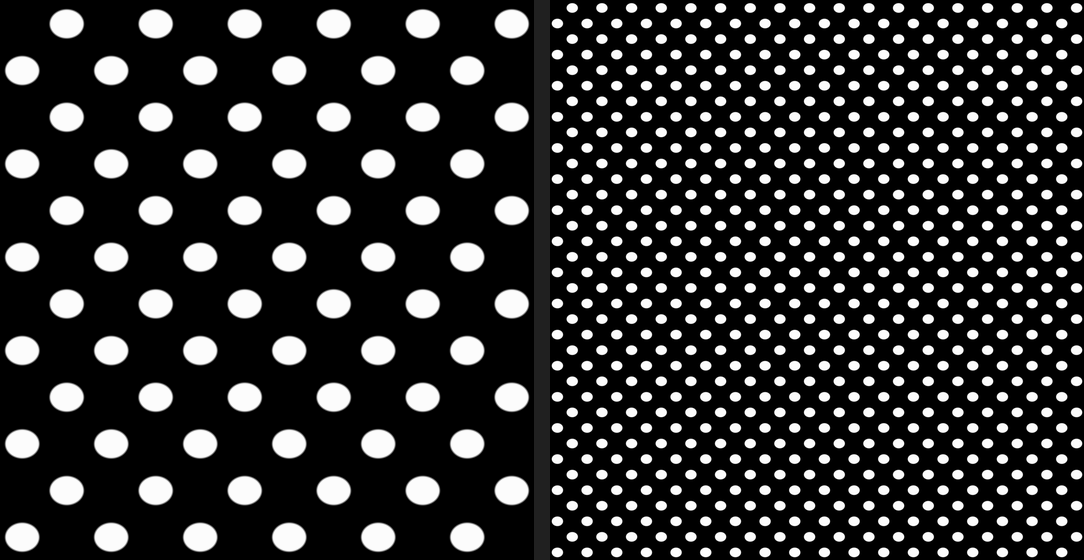
Left: one tile. Right: repeated 3 by 3.
Reproduce this pattern procedurally as a Shadertoy shader.

```glsl
// Staggered polka dots: slightly wide white ellipses on black.
// The canvas is cut into whole cells, every second row is shifted by half
// a cell, and each cell draws one ellipse from an approximate distance.

const vec2 REPEATS = vec2(6.0, 12.0);         // dots across, rows down
const vec2 DOT_RADII = vec2(0.364, 0.309);    // in row heights
const float EDGE_WIDTH = 0.055;               // soft rim, in row heights
const float ROW_LIFT = -0.012;                // vertical shift, in rows
const float ROW_STAGGER = 0.5;                // shift of odd rows, in cells
const float FIRST_DOT = 0.25;                 // first dot of even rows, in cells
const vec3 GROUND_COLOR = vec3(0.0);
const vec3 DOT_COLOR = vec3(0.988);

// First-order signed distance to an axis-aligned ellipse
float ellipseDistance(vec2 p, vec2 radii) {
    float scaled = length(p / radii);
    float slope = length(p / (radii * radii));
    return scaled * (scaled - 1.0) / max(slope, 1e-4);
}

void mainImage(out vec4 fragColor, in vec2 fragCoord) {
    // Grid coordinates; the even row count keeps the stagger seamless
    vec2 grid = fragCoord / iResolution.xy * REPEATS;
    grid.y -= ROW_LIFT;
    float oddRow = mod(floor(grid.y), 2.0);
    grid.x += 0.5 - FIRST_DOT - ROW_STAGGER * oddRow;

    // Offset from the dot centre, measured in row heights
    vec2 cellPixels = iResolution.xy / REPEATS;
    vec2 local = (fract(grid) - 0.5) * cellPixels / cellPixels.y;

    // Soft rim, never thinner than about one pixel
    float halfEdge = 0.5 * max(EDGE_WIDTH, 1.2 / cellPixels.y);
    float dist = ellipseDistance(local, DOT_RADII);
    float dot_mask = 1.0 - smoothstep(-halfEdge, halfEdge, dist);

    fragColor = vec4(mix(GROUND_COLOR, DOT_COLOR, dot_mask), 1.0);
}
```
